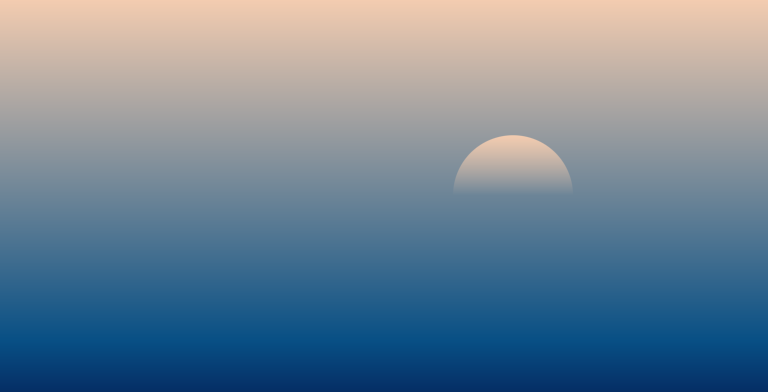
This background is drawn by a Shadertoy shader. Its source:

```glsl
// A calm dusk: a vertical sky-to-sea gradient with a half sun at mid height.
// The backdrop blends three colour stops; the sun is a circle distance
// function whose opacity fades to nothing at its horizon line.

const vec3 PEACH = vec3(0.953, 0.800, 0.690);
const vec3 OCEAN = vec3(0.030, 0.310, 0.520);
const vec3 DEEP  = vec3(0.020, 0.180, 0.395);

// Linear ramp from 0 at a to 1 at b.
float ramp(float a, float b, float x) {
    return clamp((x - a) / (b - a), 0.0, 1.0);
}

// Three-stop gradient by height, with the middle stop at seaLevel.
vec3 backdrop(float height, float seaLevel) {
    vec3 color = mix(DEEP, OCEAN, ramp(0.0, seaLevel, height));
    return mix(color, PEACH, ramp(seaLevel, 1.0, height));
}

// Disc coverage, fading from full at the top to clear at the centre line.
float fadingSun(vec2 p, vec2 center, float radius, float edge) {
    float dist = length(p - center) - radius;
    float disc = 1.0 - smoothstep(-edge, edge, dist);
    return disc * ramp(center.y, center.y + radius, p.y);
}

void mainImage(out vec4 fragColor, in vec2 fragCoord) {
    // Canvas height is one unit.
    vec2 p = fragCoord / iResolution.y;
    float aspect = iResolution.x / iResolution.y;
    float edge = 0.75 / iResolution.y;

    // Sky and sea
    vec3 color = backdrop(p.y, 0.13);

    // Half sun
    vec2 sunCenter = vec2(0.668 * aspect, 0.502);
    color = mix(color, PEACH, fadingSun(p, sunCenter, 0.153, edge));

    fragColor = vec4(color, 1.0);
}
```
